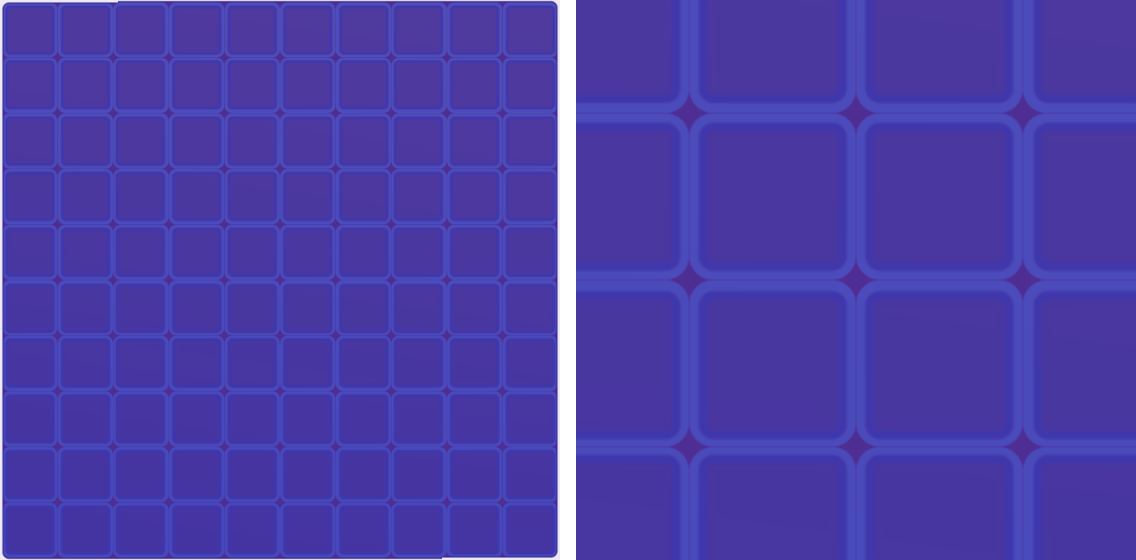
Left: the whole. Right: its middle third, enlarged.
Write a Shadertoy shader that draws this pattern.

```glsl
// Ten by ten sheet of violet rounded tiles with soft blue rims and dark star gaps.

const float TILES = 10.0;            // repeats across and down
const float GRID_MARGIN = 0.0035;    // canvas edge to first seam
const float STRIP = 0.0044;          // pale strip around the sheet
const float STRIP_STEP = 0.0024;     // change in strip width along top and bottom
const float SHEET_RADIUS = 0.012;
const float EDGE_WIDTH = 0.0022;     // dark outline of the sheet
const float CORNER_RADIUS = 0.145;   // from here on in tile widths
const float RIM_WIDTH = 0.056;
const float GROOVE_DEPTH = 0.080;
const float GROOVE_WIDTH = 0.022;
const float GLOW_REACH = 0.16;
const float WOBBLE = 0.008;          // uneven tile placement

const vec3 FILL_LOW = vec3(0.264, 0.203, 0.636);
const vec3 FILL_HIGH = vec3(0.314, 0.228, 0.618);
const vec3 RIM_LOW = vec3(0.275, 0.285, 0.740);
const vec3 RIM_HIGH = vec3(0.312, 0.308, 0.735);
const vec3 GROOVE = vec3(0.232, 0.215, 0.695);
const vec3 GAP = vec3(0.310, 0.180, 0.575);
const vec3 EDGE = vec3(0.205, 0.145, 0.560);
const vec3 PAPER = vec3(0.930, 0.915, 0.965);

float roundedBox(vec2 p, vec2 halfSize, float radius) {
    vec2 q = abs(p) - halfSize + radius;
    return length(max(q, 0.0)) + min(max(q.x, q.y), 0.0) - radius;
}

// Layered sines give each row or column its own small shift.
float seamShift(float index) {
    return WOBBLE * (sin(index * 2.4) + 0.5 * sin(index * 5.1 + 1.0));
}

vec3 tileColor(vec2 uv, float pixel) {
    vec2 grid = (uv - GRID_MARGIN) / (1.0 - 2.0 * GRID_MARGIN) * TILES;
    vec2 id = clamp(floor(grid), 0.0, TILES - 1.0);
    vec2 local = grid - id - 0.5;
    float soft = pixel * TILES;

    // The star gap follows the cell; rim and groove follow the shifted tile.
    float gapDist = roundedBox(local, vec2(0.5), CORNER_RADIUS);
    vec2 shift = vec2(seamShift(id.x), seamShift(id.y + 3.0));
    float depth = -roundedBox(local - shift, vec2(0.5), CORNER_RADIUS);

    // Vertical fade, slightly bluer to the left
    float fade = clamp(uv.y * 0.88 + uv.x * 0.12, 0.0, 1.0);
    vec3 color = mix(FILL_LOW, FILL_HIGH, fade);
    vec3 rimColor = mix(RIM_LOW, RIM_HIGH, fade);

    // Soft inner glow, blue groove, then light rim
    float glow = 1.0 - smoothstep(RIM_WIDTH, GLOW_REACH, depth);
    color = mix(color, GROOVE, 0.2 * glow);
    float groove = (depth - GROOVE_DEPTH) / GROOVE_WIDTH;
    color = mix(color, GROOVE, 0.8 * exp(-groove * groove));
    float rimSoft = 0.010 + 0.7 * soft;
    float rim = 1.0 - smoothstep(RIM_WIDTH - rimSoft, RIM_WIDTH + rimSoft, depth);
    color = mix(color, rimColor, 0.95 * rim);

    // Four-pointed gaps where corners meet
    float gapSoft = 0.006 + 0.5 * soft;
    return mix(color, GAP, smoothstep(-gapSoft, gapSoft, gapDist));
}

// Distance to the sheet; the strip is wider at upper left and lower right.
float sheetDistance(vec2 p) {
    float side = step(0.29, -p.x * sign(p.y));
    vec2 halfSize = vec2(0.5 - STRIP, 0.5 - STRIP + STRIP_STEP * (1.0 - side));
    return roundedBox(p, halfSize, SHEET_RADIUS);
}

void mainImage(out vec4 fragColor, in vec2 fragCoord) {
    float pixel = 1.0 / min(iResolution.x, iResolution.y);
    vec2 uv = (fragCoord - 0.5 * iResolution.xy) * pixel + 0.5;
    vec3 color = tileColor(uv, pixel);

    // Outline and rounded cut of the whole sheet
    float sheet = sheetDistance(uv - 0.5);
    float outline = smoothstep(-pixel, pixel, sheet + EDGE_WIDTH);
    color = mix(color, EDGE, 0.8 * outline);
    color = mix(color, PAPER, smoothstep(-pixel, pixel, sheet));

    fragColor = vec4(color, 1.0);
}
```
